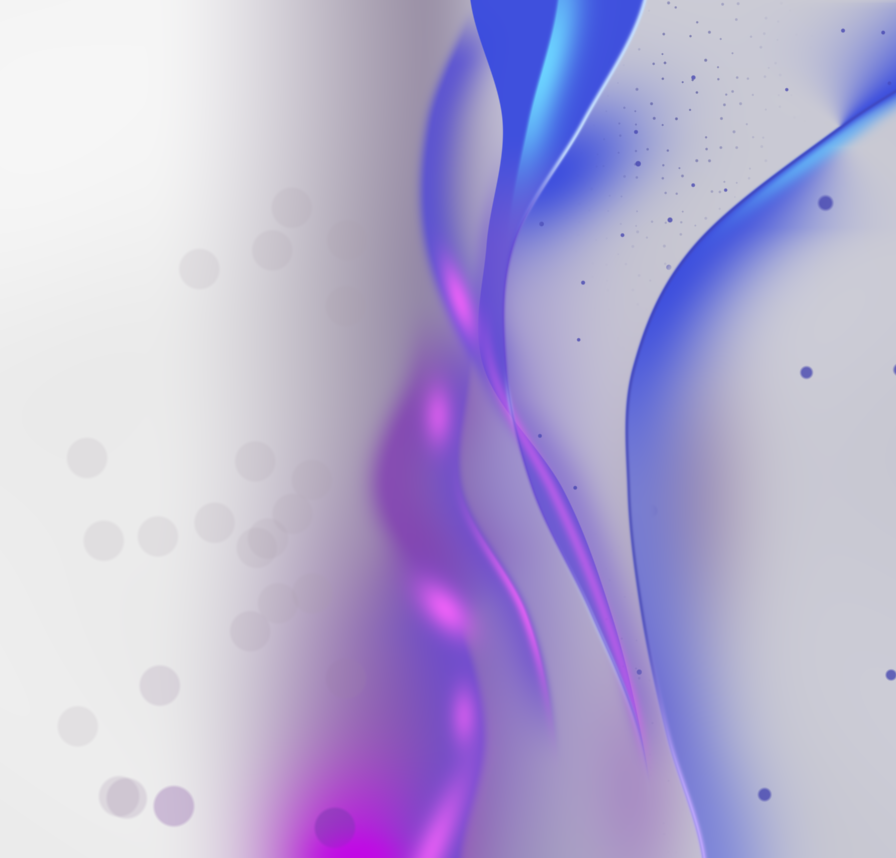
Reproduce this background procedurally as a Shadertoy shader.

```glsl
// Translucent blue and violet ribbons in pale mist with drifting dots.
const vec3 BLUE = vec3(.22, .29, .87);
const vec3 VIOLET = vec3(.4, .27, .82);
const vec3 PURPLE = vec3(.5, .22, .7);
const vec3 MAGENTA = vec3(.76, .03, .9);
const vec3 PINK = vec3(.93, .38, .97);
const vec3 CYAN = vec3(.42, .82, 1);
const vec3 NAVY = vec3(.25, .25, .68);

vec2 hash2(vec2 p) {
  vec3 a = fract(p.xyx * vec3(.1031, .103, .0973));
  a += dot(a, a.yzx + 33.33);
  return fract((a.xx + a.yz) * a.zy);
}

// Smooth height-to-x path through eight evenly spaced heights
float path(float y, vec4 low, vec4 high) {
  float k[8] = float[8](low.x, low.y, low.z, low.w, high.x, high.y, high.z, high.w);
  float s = clamp(y, 0., .9999) * 7., t = fract(s);
  int i = int(s);
  float a = k[max(i - 1, 0)], b = k[i], c = k[i + 1], d = k[min(i + 2, 7)];
  return b + .5 * t * (c - a + t * (2. * a - 5. * b + 4. * c - d + t * (3. * (b - c) + d - a)));
}

// Signed distance to a path, positive on its right
float side(vec2 p, vec4 low, vec4 high) {
  float slope = (path(p.y + .004, low, high) - path(p.y - .004, low, high)) / .008;
  return (p.x - path(p.y, low, high)) * inversesqrt(1. + slope * slope);
}

// Glow around a path with separate left and right widths
float veil(float d, float leftWidth, float rightWidth) {
  float s = d / (d > 0. ? rightWidth : leftWidth);
  return exp(-s * s);
}

float bump(float x, float center, float width) {
  return veil(x - center, width, width);
}

float blob(vec2 p, float x, float y, float w, float h) {
  return bump(p.x, x, w) * bump(p.y, y, h);
}

// Jittered cellular dots; radius is a fraction of one cell
float dots(vec2 q, float cells, float radius, float density) {
  vec2 id = floor(q * cells), h = hash2(id + cells);
  float r = radius * mix(.55, 1., h.y), edge = max(r * .3, cells / iResolution.y);
  float d = length(fract(q * cells) - .2 - .6 * h);
  return step(hash2(id + 71.).x, density) * (1. - smoothstep(r - edge, r + edge, d));
}

void tint(inout vec3 col, vec3 ink, float amount) {
  col = mix(col, ink, clamp(amount, 0., 1.));
}

vec3 mist(vec2 p) {
  float smoke = sin(p.x * 9. + 2. * sin(p.y * 5.)) * sin(p.y * 7. + p.x * 4.);
  vec3 left = mix(vec3(.92), vec3(.58, .54, .62), smoothstep(.16, .52, p.x));
  vec3 right = mix(vec3(.61, .61, .71), vec3(.79, .79, .83), smoothstep(.45, .82, p.x + .25 * p.y));
  return mix(left, right, smoothstep(.46, .58, p.x)) + .012 * smoke + .05 * blob(p, .1, .95, .3, .3);
}

void mainImage(out vec4 fragColor, in vec2 fragCoord) {
  vec2 p = fragCoord / iResolution.xy, q = fragCoord / iResolution.y;
  float y = p.y, px = 1. / iResolution.y;

  // Ribbon borders
  float outer = side(p, vec4(.786, .746, .717, .702), vec4(.708, .777, .946, 1.146));
  float mainR = side(p, vec4(.729, .714, .66, .595), vec4(.565, .573, .651, .72));
  float mainL = side(p, vec4(.736, .716, .682, .629), vec4(.54, .543, .561, .525));
  float loopL = side(p, vec4(.6, .6, .62, .625), vec4(.538, .482, .484, .531));
  float lower = side(p, vec4(.508, .535, .503, .434), vec4(.474, .477, .482, .52));
  float strand = side(p, vec4(.625, .617, .585, .512), vec4(.521, .534, .54, .54));
  float fold = side(p, vec4(.58), vec4(.573, .568, .592, .625));

  // Mist and purple haze
  vec3 col = mist(p);
  tint(col, PURPLE, .55 * blob(p, .46, .16, .13, .22));
  tint(col, VIOLET, .35 * blob(p, .56, .4, .1, .4));
  tint(col, PURPLE, .35 * blob(p, .71, .08, .06, .16));
  tint(col, vec3(.56, .45, .6), .5 * blob(p, .77, .42, .07, .17));
  tint(col, MAGENTA, .9 * blob(p, .4, -.01, .09, .11));

  // Pale discs, richer toward the bottom
  for (int i = 0; i < 24; i++) {
    vec2 h = hash2(vec2(i, 17));
    vec2 c = vec2(.03 + .36 * h.x, .03 + .73 * pow(h.y, 1.5));
    float disc = smoothstep(.026, .021, length(q - c * iResolution.xy * px));
    float depth = smoothstep(.3, .05, c.y) * smoothstep(.08, .3, c.x);
    tint(col, mix(vec3(.66, .61, .66), PURPLE, depth), disc * (.16 + .4 * depth));
  }

  // Lower ribbon, thin strand and left loop
  float below = smoothstep(.66, .5, y), turn = smoothstep(.25, .38, y);
  tint(col, mix(VIOLET, PURPLE, turn), .75 * below * veil(lower, mix(.07, .022, turn), mix(.008, .07, turn)));
  tint(col, VIOLET, .65 * smoothstep(.1, .24, y) * below * veil(strand, .035, .006));
  tint(col, PINK, .8 * bump(y, .29, .09) * veil(strand, .006, .003));
  float loopFade = smoothstep(.53, .62, y) * smoothstep(1., .92, y);
  tint(col, mix(VIOLET, BLUE, .5), .8 * loopFade * veil(loopL, .009, .034));

  // Central ribbon between two crossing borders
  float a = smoothstep(-px, px, mainL), b = smoothstep(-px, px, mainR);
  float inside = a + b - 2. * a * b;
  float tail = smoothstep(.08, .2, y), upper = smoothstep(.7, .85, y);
  tint(col, BLUE, .95 * bump(y, .795, .085) * veil(mainR, .004, .075));
  tint(col, VIOLET, .4 * tail * (1. - upper) * veil(mainL, .012, .03));
  tint(col, mix(VIOLET, BLUE, .25 + .75 * upper), inside * tail * mix(.75, .95, upper));
  tint(col, CYAN, upper * inside * bump(y, .92, .13) * veil(fold, .003, .027));
  tint(col, PINK, .5 * tail * below * veil(mix(mainR, mainL, .65), .007, .007));
  float rim = upper + .7 * bump(y, .25, .09) + .6 * bump(y, .53, .025);
  tint(col, vec3(.78, .88, 1), min(rim, .9) * veil(mainR, .003, .002));
  tint(col, VIOLET, .5 * tail * (1. - upper) * bump(mainR, 0., .002));

  // Outer membrane with a twist
  float twist = (.85 - y) * .65, strength = mix(.5, .96, smoothstep(.4, .68, y));
  tint(col, BLUE, strength * veil(outer, clamp(-twist, .002, .09), clamp(twist, .014, .075)));
  tint(col, CYAN, .65 * bump(y, .82, .065) * veil(outer - .009, .007, .012));
  tint(col, NAVY, .55 * bump(outer, 0., .002));
  tint(col, vec3(.76, .67, 1), .9 * smoothstep(.3, .05, y) * bump(outer, 0., .003));

  // Hot spots
  tint(col, PINK, .9 * blob(p, .513 - .3 * (y - .65), .65, .014, .045));
  tint(col, PINK, .7 * blob(p, .489, .515, .016, .035));
  tint(col, PINK, .95 * blob(p, .497 - .5 * (y - .29), .29, .025, .032));
  tint(col, PINK, .65 * blob(p, .518, .165, .015, .035));
  tint(col, PINK, .85 * blob(p, .478 + .4 * y, 0., .02, .09));
  tint(col, MAGENTA, blob(p, .4, 0., .045, .025));

  // Dust, specks and large beads
  float gap = smoothstep(0., .03, mainR) * smoothstep(0., -.02, outer);
  float dust = blob(p, .76, .9, .07, .16) + blob(p, .67, .12, .05, .12);
  tint(col, NAVY * .8, .6 * gap * dust * dots(q, 60., .1, .6));
  tint(col, NAVY, .75 * gap * dots(q, 17., .055, .45));
  tint(col, NAVY, .75 * smoothstep(.02, .06, outer) * dots(q, 6., .06, .6));
  fragColor = vec4(col, 1);
}
```
